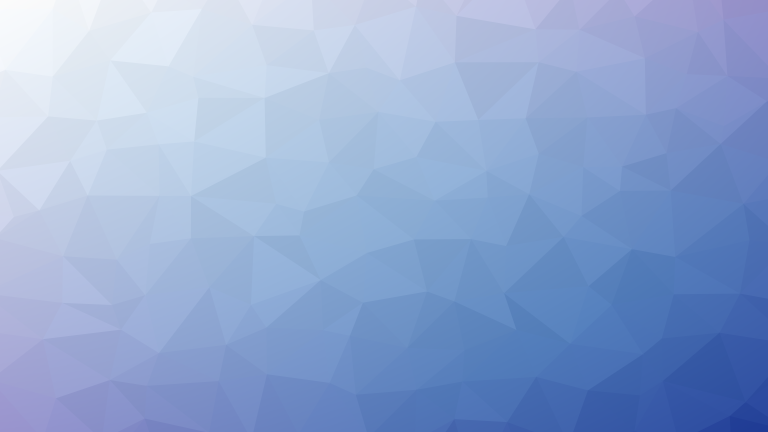
This background is drawn by a WebGL 1 fragment shader. Its source:

```glsl
precision highp float;

uniform vec2 u_resolution;

float hash(vec2 p) {
    return fract(sin(dot(p, vec2(127.1, 311.7))) * 43758.5453);
}

// Mesh vertex: a grid node moved off its place, in canvas heights
vec2 meshVertex(vec2 node) {
    vec2 jitter = vec2(hash(node), hash(node + 57.3)) - 0.5;
    return (node + 0.72 * jitter) * vec2(0.121, 0.106);
}

// Diagonal ramp from white to deep blue, with violet in the two other corners
vec3 backdrop(vec2 p) {
    vec2 uv = vec2(p.x * u_resolution.y / u_resolution.x, 1.0 - p.y);
    float t = clamp(2.0 * (uv.x + uv.y), 0.0, 4.0);
    vec3 color = mix(vec3(1.0), vec3(0.79, 0.855, 0.925), clamp(t, 0.0, 1.0));
    color = mix(color, vec3(0.56, 0.69, 0.84), clamp(t - 1.0, 0.0, 1.0));
    color = mix(color, vec3(0.32, 0.49, 0.73), clamp(t - 2.0, 0.0, 1.0));
    color = mix(color, vec3(0.14, 0.25, 0.60), clamp(t - 3.0, 0.0, 1.0));
    float offDiagonal = uv.x - uv.y;
    return color + vec3(0.03, -0.125, -0.045) * offDiagonal * offDiagonal;
}

// Signed distance to a line, positive on its left side
float edgeDistance(vec2 p, vec2 a, vec2 b) {
    vec2 edge = normalize(b - a);
    vec2 offset = p - a;
    return edge.x * offset.y - edge.y * offset.x;
}

// Facet colour weighted by its smooth coverage; corners run counterclockwise
vec4 facet(vec2 p, vec2 a, vec2 b, vec2 c) {
    float inside = min(edgeDistance(p, a, b),
                       min(edgeDistance(p, b, c), edgeDistance(p, c, a)));
    float coverage = clamp(0.5 + inside * u_resolution.y, 0.0, 1.0);
    vec2 center = (a + b + c) / 3.0;
    float shade = 0.035 * (hash(center) - 0.5);
    vec3 color = backdrop(mix(center, p, 0.45)) + shade;
    return vec4(color, 1.0) * coverage;
}

void main() {
    vec2 p = gl_FragCoord.xy / u_resolution.y;
    vec2 cell = floor(p / vec2(0.121, 0.106));
    vec4 total = vec4(backdrop(p), 1.0) * 0.001;

    // Split each nearby quad along its shorter diagonal
    for (int y = -1; y <= 1; y++) {
        for (int x = -1; x <= 1; x++) {
            vec2 node = cell + vec2(float(x), float(y));
            vec2 a = meshVertex(node);
            vec2 b = meshVertex(node + vec2(1.0, 0.0));
            vec2 c = meshVertex(node + vec2(1.0, 1.0));
            vec2 d = meshVertex(node + vec2(0.0, 1.0));
            if (distance(a, c) < distance(b, d)) {
                total += facet(p, a, b, c) + facet(p, a, c, d);
            } else {
                total += facet(p, a, b, d) + facet(p, b, c, d);
            }
        }
    }

    gl_FragColor = vec4(clamp(total.rgb / total.a, 0.0, 1.0), 1.0);
}
```
